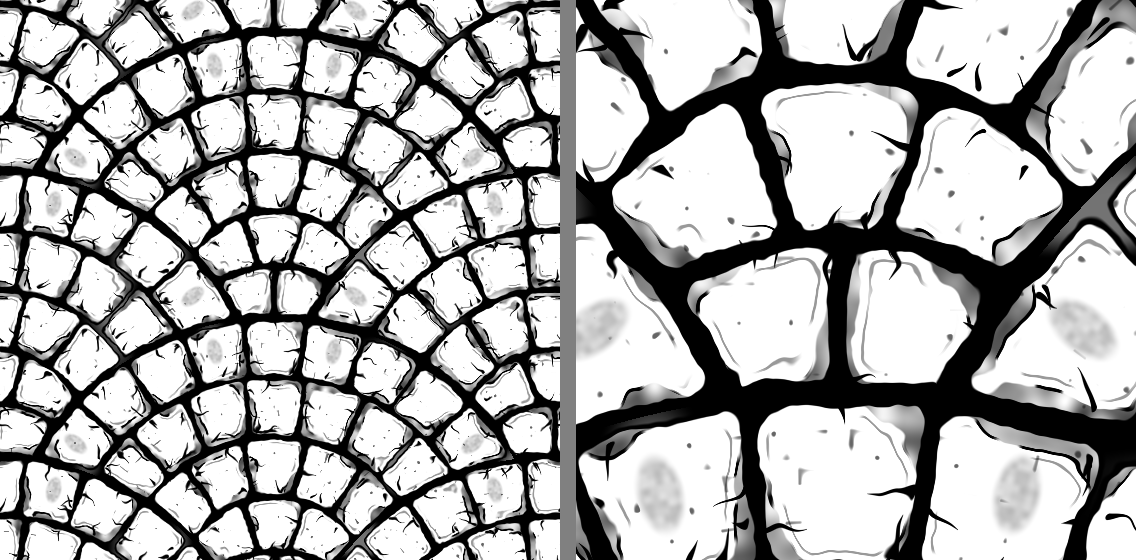
Left, the full canvas; right, a detail of the centre.
This pattern is drawn by a Shadertoy shader. Its source:

```glsl
// Inked cobblestone paving laid in overlapping fans, front fans hiding those behind.
// Each fan is cut into rings and wedge stones; a rounded edge distance per stone
// drives the black joints, and noise adds chipped rims, cracks and grey wear.

const vec2  FAN_ORIGIN  = vec2(0.4896, 0.453); // centre of one fan
const float FAN_RADIUS  = 0.490;
const float FAN_PITCH   = 1.0;     // across
const float ROW_STEP    = 0.2552;  // between staggered rows
const float ODD_LIFT    = 0.008;   // odd rows sit slightly high
const float FAN_SPREAD  = 2.06;    // angle filled by whole stones
const float RING_HEIGHT = 0.1065;
const float CORE_RADIUS = 0.073;
const float CORE_SQUASH = 0.6;
const float JOINT       = 0.0050;  // half widths of the gaps
const float FAN_JOINT   = 0.0075;
const float ROUNDING    = 0.014;
const float WOBBLE      = 0.006;
const float RIM_WIDTH   = 0.010;
const float CRACK_WIDTH = 0.0021;
const int   CRACKS      = 5;
const float TAU         = 6.2831853;

float hash(vec2 p) {
    return fract(sin(dot(p, vec2(127.1, 311.7))) * 43758.5453);
}

float noise(vec2 p) {
    vec2 i = floor(p), f = fract(p);
    f = f * f * (3.0 - 2.0 * f);
    return mix(mix(hash(i), hash(i + vec2(1, 0)), f.x),
               mix(hash(i + vec2(0, 1)), hash(i + vec2(1, 1)), f.x), f.y);
}

float smoothMin(float a, float b, float k) {
    float h = max(k - abs(a - b), 0.0) / k;
    return min(a, b) - 0.25 * h * h * k;
}

// Distance to a stroke that tapers from a to b
float taperedStroke(vec2 p, vec2 a, vec2 b) {
    vec2 ab = b - a;
    float t = clamp(dot(p - a, ab) / dot(ab, ab), 0.0, 1.0);
    return length(p - a - ab * t) - CRACK_WIDTH * (1.0 - t);
}

// Front-most fan holding p: local position, row parity, distance to fans in front
vec2 findFan(vec2 p, out float parity, out float cover) {
    float row = floor((p.y - FAN_RADIUS - FAN_ORIGIN.y) / ROW_STEP);
    vec2 q = vec2(0.0);
    cover = 1.0;
    for (int j = 0; j < 4; j++) {
        parity = mod(row, 2.0);
        q = p - FAN_ORIGIN - vec2(0.5 * FAN_PITCH * parity, row * ROW_STEP + ODD_LIFT * parity);
        q.x -= FAN_PITCH * round(q.x / FAN_PITCH);
        float edge = length(q) - FAN_RADIUS;
        if (edge < 0.0) break;
        cover = min(cover, edge);
        row += 1.0;
    }
    return q;
}

// Edge distance of the stone at q, with its local frame v and its ring and index
float stoneEdge(vec2 q, float cover, float parity, out vec2 v, out vec2 id, out vec2 seed) {
    float r = length(q);
    float core = length(q * vec2(CORE_SQUASH, 1.0)) - CORE_RADIUS;
    float radial, side;
    if (core < 0.0) {                       // two stones at the heart of the fan
        id = vec2(q.x < 0.0 ? -1.0 : 1.0, 4.0);
        v = q - vec2(0.046 * id.x, 0.026);
        side = abs(q.x);
        radial = -core - JOINT;
    } else {                                // wedge stones: 9, 7, 5, 3 per ring
        float ring = clamp(floor((FAN_RADIUS - r) / RING_HEIGHT), 0.0, 3.0);
        float last = 4.0 - ring;
        float stepAngle = FAN_SPREAD / (2.0 * last + 1.0);
        float u = atan(q.x, q.y) / stepAngle;
        id = vec2(clamp(round(u), -last, last), ring);
        float outer = FAN_RADIUS - ring * RING_HEIGHT;
        float inner = ring > 2.5 ? core : r - outer + RING_HEIGHT;
        v = vec2((u - id.x) * stepAngle * r, r - outer + 0.5 * RING_HEIGHT);
        float tilt = 0.1 * (hash(id + 3.0 * parity) - 0.5) * v.y;
        float across = abs(id.x) == last ? -v.x * sign(id.x) : abs(v.x + tilt);
        side = 0.5 * stepAngle * r - across;
        radial = min(outer - r - (ring < 0.5 ? FAN_JOINT : JOINT), inner - JOINT);
    }
    seed = id * vec2(7.3, 11.9) + 31.7 * parity + 50.0;
    float d = smoothMin(radial, side - JOINT, ROUNDING);
    d = smoothMin(d, cover - FAN_JOINT, ROUNDING);
    return d + WOBBLE * (noise(v * 45.0 + seed) - 0.5) + 0.3 * WOBBLE * (noise(v * 170.0 + seed) - 0.5);
}

void mainImage(out vec4 fragColor, in vec2 fragCoord) {
    float aa = 1.0 / iResolution.y;
    float parity, cover;
    vec2 v, id, seed;
    vec2 q = findFan(fragCoord * aa, parity, cover);
    float d = stoneEdge(q, cover, parity, v, id, seed);

    // Pale worn patch on some stones of the outer ring
    float tone = 1.0;
    if (id.y < 0.5 && (abs(id.x) == 1.0 || abs(id.x) == 4.0)) {
        float patchShape = length((v - vec2(0.006 * sign(id.x), 0.006)) * vec2(1.7, 1.0));
        tone -= (0.12 + 0.16 * noise(v * 220.0)) * (1.0 - smoothstep(0.017, 0.027, patchShape));
    }

    // Grey chipped rim, its broken ink line and a fainter line further in
    float rim = RIM_WIDTH * smoothstep(0.42, 0.85, noise(v * 28.0 + seed + 9.0));
    float rimTone = mix(0.25, 1.0, noise(v * 75.0 + seed + 4.0));
    tone = mix(rimTone, tone, smoothstep(-aa, aa, d - rim));
    float broken = smoothstep(0.35, 0.55, noise(v * 60.0 + seed + 21.0)) * smoothstep(0.001, 0.003, rim);
    tone *= 1.0 - broken * (1.0 - smoothstep(0.0, aa, abs(d - rim) - 0.0007));
    float faint = smoothstep(0.55, 0.7, noise(v * 40.0 + seed + 33.0));
    tone *= 1.0 - 0.4 * faint * (1.0 - smoothstep(0.0, aa, abs(d - rim - 0.006) - 0.0004));

    // Cracks running in from the edges, and scattered specks
    vec2 bent = v + 0.009 * (vec2(noise(v * 85.0 + seed), noise(v * 85.0 + seed + 15.0)) - 0.5);
    float crack = 1.0;
    for (int n = 0; n < CRACKS; n++) {
        vec2 key = seed + float(n) * vec2(1.7, 2.9);
        float angle = TAU * hash(key);
        vec2 dir = vec2(cos(angle), sin(angle));
        vec2 start = dir * 0.042 / max(abs(dir.x), abs(dir.y));
        float heading = angle + 1.8 * (hash(key + 5.1) - 0.5);
        float reach = 0.008 + 0.018 * hash(key + 8.3);
        crack = min(crack, taperedStroke(bent, start, start - reach * vec2(cos(heading), sin(heading))));
    }
    tone *= smoothstep(-0.5 * aa, aa, crack);
    tone *= 1.0 - 0.6 * smoothstep(0.9, 0.97, noise(v * 130.0 + seed + 40.0));

    // Black joints, greyed in a few worn spots
    float worn = 0.45 * smoothstep(0.78, 0.9, noise(q * 9.0 + 13.0 * parity)) * smoothstep(0.002, 0.004, -d);
    tone = mix(worn, tone, smoothstep(-0.7 * aa, 0.7 * aa, d));
    fragColor = vec4(vec3(tone), 1.0);
}
```
